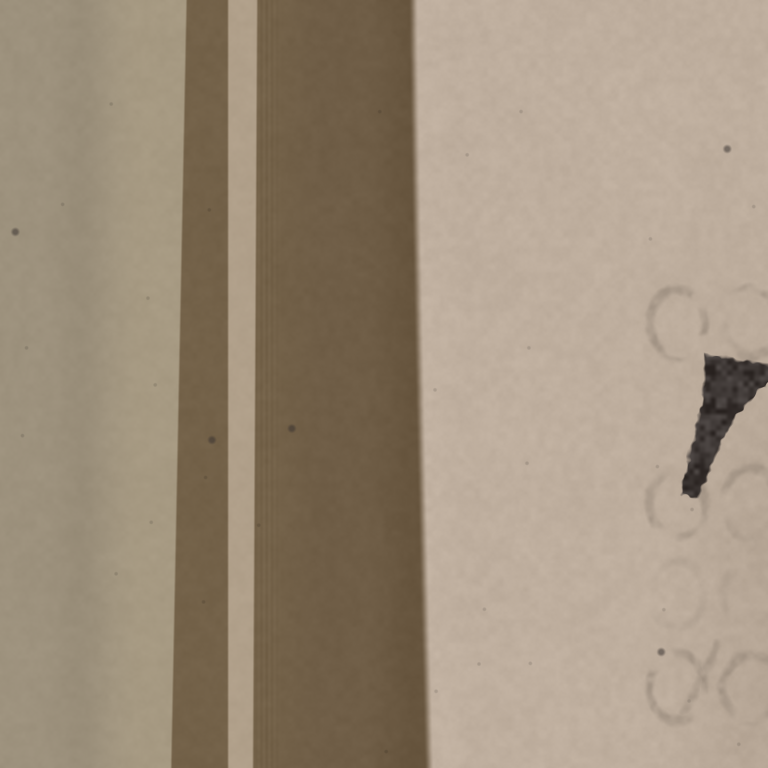
This texture is drawn by a Shadertoy shader. Its source:

```glsl
// Weathered paper sheets split by brown shadow bands, with an ink wedge and faint smudges.

const vec3 LEFT_PAPER  = vec3(0.615, 0.570, 0.490);
const vec3 RIGHT_PAPER = vec3(0.745, 0.682, 0.618);
const vec3 PALE_STRIP  = vec3(0.690, 0.625, 0.540);
const vec3 BROWN       = vec3(0.435, 0.365, 0.275);
const vec3 INK         = vec3(0.225, 0.200, 0.190);
const vec3 SMUDGE      = vec3(0.500, 0.450, 0.400);

float hash(vec2 p) {
    vec3 q = fract(vec3(p.xyx) * 0.1031);
    q += dot(q, q.yzx + 33.33);
    return fract((q.x + q.y) * q.z);
}

float noise(vec2 p) {
    vec2 cell = floor(p), f = fract(p);
    f = f * f * (3.0 - 2.0 * f);
    float low  = mix(hash(cell), hash(cell + vec2(1, 0)), f.x);
    float high = mix(hash(cell + vec2(0, 1)), hash(cell + vec2(1, 1)), f.x);
    return mix(low, high, f.y);
}

float fbm(vec2 p) {
    float sum = 0.0, gain = 0.5;
    for (int i = 0; i < 4; i++) {
        sum += gain * noise(p);
        p = p * 2.03 + 17.1;
        gain *= 0.5;
    }
    return sum / 0.9375;
}

// 0 left of the edge, 1 right of it
float edgeStep(float x, float edge, float softness) {
    return smoothstep(-softness, softness, x - edge);
}

float segmentDistance(vec2 p, vec2 a, vec2 b) {
    vec2 ab = b - a;
    return length(p - a - ab * clamp(dot(p - a, ab) / dot(ab, ab), 0.0, 1.0));
}

// Tapering stem that flares to the right at its top
float inkWedge(vec2 p, float softness) {
    p += 0.005 * (vec2(noise(p * 150.0), noise(p * 150.0 + 40.0)) - 0.5);
    float t = (p.y - 0.353) / 0.186;
    float left  = mix(0.884, 0.917, smoothstep(-0.15, 0.85, t));
    float right = 0.909 + 0.075 * t + 0.08 * t * t * t * t;
    float top   = 0.539 - 0.17 * (p.x - 0.917);
    float bottom = 0.358 - 0.3 * (p.x - 0.886);
    return edgeStep(p.x, left, softness) * edgeStep(right, p.x, softness)
         * edgeStep(top, p.y, softness) * edgeStep(p.y, bottom, softness);
}

// Rows of broken arcs and a slanted stroke, worn away by noise
float fadedSmudges(vec2 p) {
    vec2 q = p + 0.008 * (vec2(fbm(p * 45.0), fbm(p * 45.0 + 9.0)) - 0.5);
    float amount = 0.0;
    for (int i = 0; i < 8; i++) {
        float row = float(i / 2), column = float(i % 2);
        float y = 0.58 - 0.235 * row + 0.115 * max(row - 1.0, 0.0);
        vec2 d = q - vec2(0.882 + 0.096 * column, y);
        float ring = abs(length(d * vec2(1.0, 0.82)) - 0.036);
        float worn = smoothstep(0.3, 0.65, noise(d * 32.0 + float(i) * 7.3));
        float strength = row == 2.0 ? 0.25 : 0.65;
        amount = max(amount, strength * worn * smoothstep(0.009, 0.001, ring));
    }
    float stroke = segmentDistance(q, vec2(0.935, 0.16), vec2(0.89, 0.07));
    amount = max(amount, 0.5 * smoothstep(0.009, 0.001, stroke));
    return amount * (0.4 + 0.6 * noise(p * 130.0));
}

// One random speck in some cells of a grid
float scatteredSpecks(vec2 p, float cells) {
    vec2 id = floor(p * cells);
    vec2 center = 0.25 + 0.5 * vec2(hash(id + 3.0), hash(id + 71.0));
    float d = length(fract(p * cells) - center) / cells;
    return step(0.88, hash(id + 19.0)) * smoothstep(0.0035, 0.001, d);
}

float boldSpecks(vec2 p) {
    vec2 spots[5] = vec2[5](vec2(0.947, 0.806), vec2(0.861, 0.151),
        vec2(0.276, 0.427), vec2(0.380, 0.442), vec2(0.020, 0.698));
    float amount = 0.0;
    for (int i = 0; i < 5; i++)
        amount = max(amount, smoothstep(0.007, 0.002, length(p - spots[i])));
    return amount;
}

void mainImage(out vec4 fragColor, in vec2 fragCoord) {
    vec2 p = fragCoord / iResolution.xy;
    float soft = max(0.0018, 0.8 / iResolution.y);

    // Slightly slanted borders
    float leftEdge  = mix(0.223, 0.243, p.y);
    float stripEnd  = mix(0.3295, 0.335, p.y);
    float rightEdge = 0.5385 + 0.0205 * pow(1.0 - p.y, 1.3);

    // Sheet and band shading
    vec3 left = LEFT_PAPER + vec3(0.035, 0.03, 0.018) * smoothstep(0.10, 0.19, p.x);
    left -= 0.018 * smoothstep(0.05, 0.0, abs(p.x - 0.105));
    vec3 brown = BROWN + vec3(0.015, 0.015, 0.008) * smoothstep(0.43, 0.34, p.x);
    brown -= 0.035 * smoothstep(0.47, 0.545, p.x);
    float lines = smoothstep(0.025, 0.0, abs(p.x - 0.347));
    brown += 0.012 * lines * sin(p.x * 900.0);
    vec3 right = RIGHT_PAPER - 0.03 * smoothstep(0.82, 1.0, p.x) * smoothstep(0.75, 0.3, p.y);
    right += 0.012 * smoothstep(0.06, 0.0, p.x - rightEdge);

    float rightSheet = edgeStep(p.x, rightEdge, 0.0065);
    vec3 color = mix(left, brown, edgeStep(p.x, leftEdge, soft));
    float strip = edgeStep(p.x, 0.297, soft) * edgeStep(stripEnd, p.x, soft);
    color = mix(color, PALE_STRIP, strip);
    color = mix(color, right, rightSheet);

    // Paper grain and blemishes
    float grain = 0.045 * (fbm(p * 95.0) - 0.5) + 0.02 * (fbm(p * 14.0) - 0.5);
    color += grain * mix(0.65, 1.0, rightSheet);
    color = mix(color, color * 0.8, 0.6 * scatteredSpecks(p, 17.0));
    color = mix(color, INK, 0.55 * boldSpecks(p));

    // Marks on the right sheet
    color = mix(color, SMUDGE, 0.7 * fadedSmudges(p));
    vec3 ink = INK + 0.16 * (noise(p * 140.0) - 0.45);
    color = mix(color, ink, inkWedge(p, soft * 1.3));

    fragColor = vec4(clamp(color, 0.0, 1.0), 1.0);
}
```
